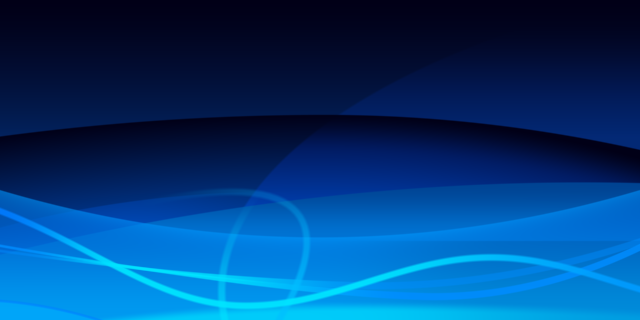
Give the GLSL for this background, as a Shadertoy shader.

```glsl
// Deep blue backdrop: a dark sky over layered glassy swells, crossed by glowing cyan ribbons.

const vec3 NIGHT = vec3(0.005, 0.0, 0.09);
const vec3 DUSK = vec3(0.01, 0.135, 0.37);
const vec3 COBALT = vec3(0.0, 0.27, 0.67);
const vec3 AZURE = vec3(0.0, 0.46, 0.83);
const vec3 SKY_BLUE = vec3(0.0, 0.68, 1.0);
const vec3 CYAN = vec3(0.0, 0.90, 1.0);

// Antialiased coverage, one where d is positive.
float cover(float d, float aa) {
    return smoothstep(-aa, aa, d);
}

// Parabola with its own curvature on each side of the crest.
float arch(float x, float crest, float top, float left, float right) {
    float d = x - crest;
    return top - (d < 0.0 ? left : right) * d * d;
}

// Sagging curve that rises by the given amounts at both canvas ends.
float valley(float x, float low, float base, float left, float right) {
    float d = x < low ? (low - x) / low : (x - low) / (2.0 - low);
    return base + (x < low ? left * pow(d, 1.5) : right * d * d);
}

// Soft band of a given half width around a zero distance.
float band(float d, float halfWidth, float aa) {
    return 1.0 - smoothstep(halfWidth - aa, halfWidth + aa, abs(d));
}

float segmentDistance(vec2 p, vec2 a, vec2 b) {
    vec2 ab = b - a;
    float t = clamp(dot(p - a, ab) / dot(ab, ab), 0.0, 1.0);
    return length(p - a - ab * t);
}

vec2 bezier(vec2 a, vec2 b, vec2 c, vec2 d, float t) {
    float s = 1.0 - t;
    return s * s * s * a + 3.0 * s * s * t * b + 3.0 * s * t * t * c + t * t * t * d;
}

float bezierDistance(vec2 p, vec2 a, vec2 b, vec2 c, vec2 d) {
    float nearest = 10.0;
    vec2 last = a;
    for (int i = 1; i <= 32; i++) {
        vec2 next = bezier(a, b, c, d, float(i) / 32.0);
        nearest = min(nearest, segmentDistance(p, last, next));
        last = next;
    }
    return nearest;
}

void mainImage(out vec4 fragColor, in vec2 fragCoord) {
    // Height is one unit; the layout is two units wide.
    vec2 uv = fragCoord / iResolution.xy;
    vec2 p = vec2(uv.x * 2.0, uv.y);
    float aa = 1.0 / iResolution.y;

    // Large disc whose left rim sweeps up through the scene
    vec2 q = (p - vec2(3.286, 0.089)) / vec2(2.604, 1.065);
    float rim = (1.0 - length(q)) / max(length(q / vec2(2.604, 1.065)), 0.01);
    float disc = cover(rim, aa * 1.5);

    // Sky
    float skyDepth = clamp((1.0 - p.y) / 0.43, 0.0, 1.0);
    vec3 col = mix(NIGHT, DUSK, pow(skyDepth, 1.4));
    col += vec3(0.0, 0.025, 0.09) * disc * (1.0 - smoothstep(0.65, 0.93, p.y));

    // Dark hill, with a thin shadow wedge at the right
    float hill = arch(p.x, 1.016, 0.641, 0.0656, 0.140);
    float horizon = arch(p.x, 1.016, 0.641, 0.0656, 0.113);
    float depth = max(hill - p.y, 0.0);
    vec3 hillCol = mix(NIGHT, COBALT, clamp(depth / 0.37, 0.0, 1.0));
    hillCol += vec3(0.0, 0.03, 0.13) * disc * smoothstep(0.0, 0.12, depth);
    col = mix(col, hillCol, cover(horizon - p.y, aa));

    // Faint hump on the left
    float hump = arch(p.x, 0.85, 0.40, 0.154, 0.5);
    float humpFade = 1.0 - smoothstep(0.35, 0.95, p.x);
    col += vec3(0.0, 0.05, 0.12) * humpFade * cover(hump - p.y, aa);

    // Broad swell rising to the right
    float swell = arch(p.x, 1.823, 0.430, 0.068, 0.068);
    vec3 swellCol = mix(AZURE, vec3(0.0, 0.27, 0.58), smoothstep(0.25, 0.43, p.y));
    col = mix(col, swellCol, 0.95 * cover(swell - p.y, aa));

    // Bright water below a bowl-shaped edge
    float bowl = arch(p.x, 1.0, 0.258, -0.148, -0.148);
    vec3 water = mix(SKY_BLUE, vec3(0.0, 0.40, 0.82), smoothstep(0.0, 0.32, p.y));
    float below = cover(bowl - p.y, aa);
    col = mix(col, water, 0.65 * below);
    col += vec3(0.0, 0.11, 0.10) * below * exp(-max(bowl - p.y, 0.0) * 28.0);
    float shade = cover(0.247 - p.y, aa) * smoothstep(0.95, 1.6, p.x);
    col *= 1.0 - 0.09 * shade;

    // Cyan pool and left corner wave at the bottom
    float pool = arch(p.x, 1.1, 0.055, 0.08, 0.03);
    float poolFade = 1.0 - 0.7 * smoothstep(1.1, 2.0, p.x);
    col = mix(col, CYAN, 0.65 * poolFade * smoothstep(-0.006, 0.03, pool - p.y));
    float corner = arch(p.x, -0.1, 0.0635, 0.38, 0.38);
    col = mix(col, SKY_BLUE, 0.6 * cover(corner - p.y, aa));
    col = mix(col, vec3(0.0, 0.5, 1.0), 0.6 * band(p.y - corner, 0.004, aa));

    // Thin loop and the lit inner rim of the disc
    float loop = bezierDistance(p, vec2(0.456, 0.367), vec2(1.042, 0.492),
                                vec2(1.016, 0.245), vec2(0.872, 0.0));
    float lowGlow = 1.0 - smoothstep(0.02, 0.42, p.y);
    float loopFade = smoothstep(0.4, 0.95, p.x) * (0.25 + 0.5 * lowGlow);
    col = mix(col, vec3(0.0, 0.75, 1.0), loopFade * band(loop, 0.010, aa * 2.0));
    col = mix(col, CYAN, 0.55 * lowGlow * band(rim - 0.011, 0.011, aa * 2.0));

    // Flowing ribbons: two sagging strands and one bright wave
    float cyanMix = smoothstep(0.05, 0.4, p.x) * (1.0 - smoothstep(0.6, 1.3, p.x));
    vec3 strandCol = mix(vec3(0.0, 0.55, 1.0), CYAN, cyanMix);
    float width = mix(0.004, 0.011, smoothstep(0.3, 1.3, p.x));
    float upper = valley(p.x, 1.172, 0.107, 0.109, 0.138);
    float lower = valley(p.x, 1.354, 0.073, 0.159, 0.154);
    col = mix(col, strandCol, mix(0.45, 0.8, cyanMix) * band(p.y - upper, width, aa));
    col = mix(col, strandCol, 0.85 * band(p.y - lower, width, aa));

    float start = max(0.768 - p.x, 0.0);
    float wave = 0.120 - 0.0755 * cos(3.14159 * (p.x - 0.768) / 0.768) + 0.246 * start * start;
    float waveMix = smoothstep(0.0, 0.4, p.x) * (1.0 - 0.7 * smoothstep(1.1, 2.0, p.x));
    vec3 waveCol = mix(vec3(0.0, 0.48, 1.0), CYAN, waveMix);
    col = mix(col, waveCol, 0.92 * band(p.y - wave, 0.010, aa * 1.5));

    fragColor = vec4(clamp(col, 0.0, 1.0), 1.0);
}
```
